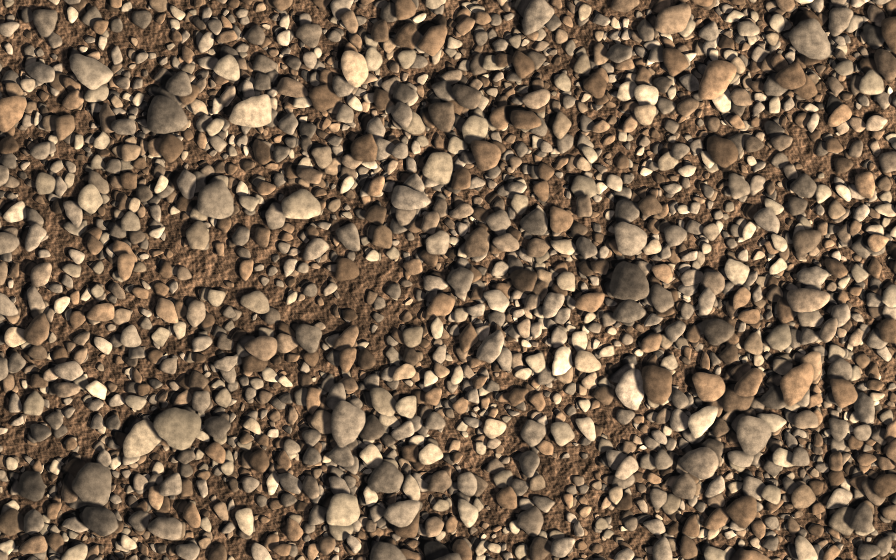
This texture is drawn by a Shadertoy shader. Its source:

```glsl
// Sunlit gravel: rounded and angular pebbles scattered over brown soil, low sun from the lower right.

const float TAU = 6.2831853;
const vec3 SUN_DIR = vec3(0.66, -0.42, 0.62);
const vec3 SUN_COLOR = vec3(1.24, 1.19, 1.10);
const vec3 SKY_COLOR = vec3(0.28, 0.29, 0.31);
const vec3 SOIL = vec3(0.51, 0.385, 0.28);
const vec3 BROWN_STONE = vec3(0.575, 0.455, 0.345);
const vec3 GREY_STONE = vec3(0.63, 0.55, 0.46);
const vec3 CREAM_STONE = vec3(0.74, 0.65, 0.53);
const vec3 SHADOW_TINT = vec3(0.24, 0.25, 0.29);

vec4 hash4(vec2 cell) {
    vec4 h = fract(cell.xyxy * vec4(0.1031, 0.1030, 0.0973, 0.1099));
    h += dot(h, h.wzxy + 33.33);
    return fract((h.xxyz + h.yzzw) * h.zywx);
}

float cornerSlope(vec2 corner, vec2 offset) {
    float angle = TAU * hash4(corner + 311.0).x;
    return dot(vec2(cos(angle), sin(angle)), offset);
}

float gradientNoise(vec2 p) {
    vec2 i = floor(p), f = fract(p);
    vec2 u = f * f * f * (f * (f * 6.0 - 15.0) + 10.0);
    vec2 e = vec2(1.0, 0.0);
    float bottom = mix(cornerSlope(i, f), cornerSlope(i + e, f - e), u.x);
    float top = mix(cornerSlope(i + e.yx, f - e.yx), cornerSlope(i + 1.0, f - 1.0), u.x);
    return mix(bottom, top, u.y);
}

float fbm(vec2 p) {
    float sum = 0.0, amplitude = 0.6;
    for (int i = 0; i < 4; i++) {
        sum += amplitude * gradientNoise(p);
        p = p * 2.07 + 17.3;
        amplitude *= 0.55;
    }
    return sum;
}

// Soft convex polygon: xy = outward direction, z = 0 at the centre and 1 at the rim
vec3 stoneShape(vec2 p, float angle, float aspect, float seed) {
    float c = cos(angle), s = sin(angle);
    mat2 turn = mat2(c, -s, s, c);
    vec2 q = (turn * p) * vec2(1.0, aspect);
    vec2 slope = vec2(0.0);
    float sum = 1e-6;
    for (int i = 0; i < 7; i++) {
        float k = float(i);
        float a = (k + 0.75 * fract(seed * 13.7 + k * 0.618)) * TAU / 7.0;
        float reach = mix(0.72, 1.0, fract(seed * 7.3 + k * 0.37));
        vec2 side = vec2(cos(a), sin(a)) / reach;
        float t = max(dot(q, side), 0.0);
        float weight = t * t * t * t * t;
        sum += weight * t;
        slope += side * weight;
    }
    slope = (slope * vec2(1.0, aspect)) * turn;
    return vec3(slope / (length(slope) + 1e-5), pow(sum, 1.0 / 6.0));
}

vec3 sunlight(vec3 albedo, vec3 normal) {
    return albedo * (SKY_COLOR + SUN_COLOR * max(dot(normal, SUN_DIR), 0.0));
}

vec3 soilColor(vec2 p) {
    vec2 toSun = normalize(SUN_DIR.xy) * 0.004;
    float relief = fbm(p * 42.0) - fbm((p + toSun) * 42.0);
    float tone = 1.0 + 0.45 * fbm(p * 9.0) + 0.30 * gradientNoise(p * 170.0);
    return SOIL * tone * clamp(0.78 + 2.0 * relief, 0.2, 1.5);
}

vec3 stoneAlbedo(vec4 rnd, float grain) {
    vec3 base = mix(BROWN_STONE, GREY_STONE, smoothstep(0.2, 0.7, rnd.x));
    base = mix(base, CREAM_STONE, smoothstep(0.65, 1.0, rnd.y));
    return base * mix(0.78, 1.2, rnd.z) * (1.0 + 0.42 * grain);
}

// Lays one grid of pebbles with their shadows; cells away from the sun come first
vec3 addPebbles(vec3 color, vec2 p, float size, float cover, float grain, float seed) {
    vec2 g = p / size + seed * 7.31;
    vec2 home = floor(g);
    for (int y = 1; y >= -1; y--)
    for (int x = -1; x <= 1; x++) {
        vec2 cell = home + vec2(float(x), float(y));
        vec4 place = hash4(cell + seed * 19.0);
        vec4 look = hash4(cell + seed * 31.0 + 57.0);
        vec2 center = cell + 0.2 + 0.6 * place.xy;
        float radius = mix(0.34, 0.58, place.z);
        vec2 d = (g - center) / radius;
        if (dot(d, d) > 4.0) continue;

        vec2 spot = (center - seed * 7.31) * size;
        float density = cover + 0.65 * gradientNoise(spot * 3.2 + 4.0) + 0.15 * (spot.x - 0.8);
        if (place.w > density) continue;

        float angle = TAU * look.w;
        float aspect = mix(1.0, 1.65, look.z);
        vec3 shadow = stoneShape(d + SUN_DIR.xy * 0.55, angle, aspect, look.x);
        vec3 stone = stoneShape(d, angle, aspect, look.x);
        float shade = smoothstep(1.12, 0.88, shadow.z);
        float contact = 0.25 * smoothstep(1.3, 0.95, stone.z);
        color *= mix(vec3(1.0), SHADOW_TINT, shade) * (1.0 - contact);

        vec2 tilt = (look.yw - 0.5) * 0.75 + 0.3 * grain;
        vec3 normal = normalize(vec3(stone.xy * pow(stone.z, 2.6) + tilt, 0.95));
        vec3 lit = sunlight(stoneAlbedo(look, grain), normal);
        float edge = 1.2 / (iResolution.y * size * radius);
        color = mix(color, lit, smoothstep(1.0 + edge, 1.0 - edge, stone.z));
    }
    return color;
}

void mainImage(out vec4 fragColor, in vec2 fragCoord) {
    vec2 p = fragCoord / iResolution.y;
    float grain = fbm(p * 75.0);
    vec2 warped = p + 0.003 * vec2(gradientNoise(p * 55.0), gradientNoise(p * 55.0 + 91.0));

    // From grit up to the few large stones
    vec3 color = soilColor(p);
    for (int i = 0; i < 5; i++) {
        float k = float(i);
        float size = 0.018 * pow(1.45, k);
        float cover = 0.80 - 0.14 * (k - 1.9) * (k - 1.9);
        color = addPebbles(color, warped, size, cover, grain, k + 1.0);
    }

    // Broad drift of brightness
    color *= 1.03 + 0.25 * gradientNoise(p * 4.0 + 9.0) + 0.07 * (p.x - 0.8);
    fragColor = vec4(clamp(color + 0.02, 0.0, 1.0), 1.0);
}
```
